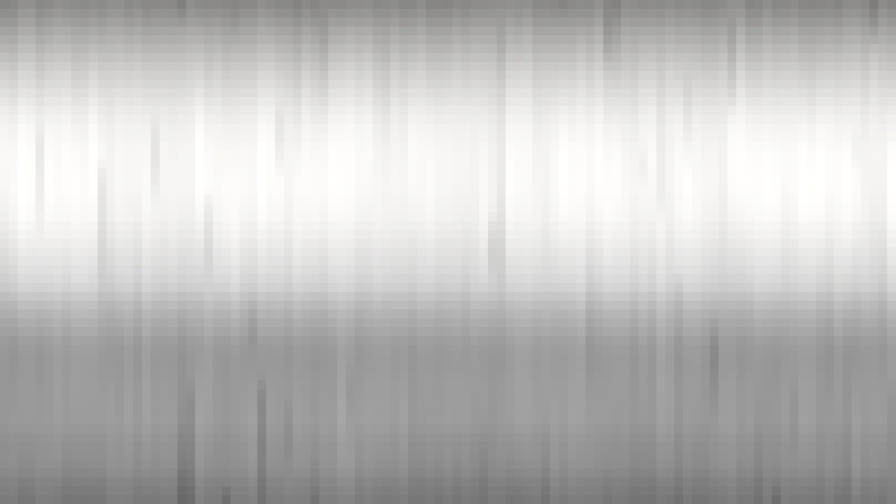
Reproduce this texture procedurally as a WebGL 2 fragment shader.

```glsl
#version 300 es
precision highp float;
// Brushed metal sheet: a banded grey sheen broken into cells, with vertical streaks.

#define GRID vec2(101.0, 57.0)  // cells across and down
#define FINE_STREAK 0.040       // contrast of one-cell streaks
#define WIDE_STREAK 0.036       // contrast of two-cell streaks
#define BROAD_SHADE 0.026       // contrast of soft wide patches
#define DARK_STREAK 0.075       // depth of the rare dark streaks
#define ROW_GRAIN 0.010         // contrast between rows
#define WARM_TINT vec3(1.003, 1.0, 0.991)

uniform vec2 u_resolution;
out vec4 fragColor;

// Integer hash, result in 0..1
float hash(ivec2 p, int seed) {
  uint h = uint(p.x + 512) * 1597334673u ^ uint(p.y + 512) * 3812015801u;
  h ^= uint(seed) * 2246822519u;
  h = (h ^ (h >> 15)) * 2654435769u;
  h = (h ^ (h >> 13)) * 3266489917u;
  return float((h ^ (h >> 16)) >> 8) / 16777216.0;
}

// Noise that is stepped across columns and smooth along each one
float streakNoise(float column, float y, int seed) {
  float offsetY = y + hash(ivec2(int(column), 0), seed + 7);
  int i = int(floor(offsetY));
  float f = smoothstep(0.0, 1.0, fract(offsetY));
  return mix(hash(ivec2(int(column), i), seed),
             hash(ivec2(int(column), i + 1), seed), f);
}

// Noise that is smooth both ways
float softNoise(vec2 p, int seed) {
  ivec2 i = ivec2(floor(p));
  vec2 f = smoothstep(0.0, 1.0, fract(p));
  float low = mix(hash(i, seed), hash(i + ivec2(1, 0), seed), f.x);
  float high = mix(hash(i + ivec2(0, 1), seed), hash(i + ivec2(1, 1), seed), f.x);
  return mix(low, high, f.y);
}

// Brightness of the sheen by depth below the top edge (0..1)
float sheen(float depth) {
  const int COUNT = 19;
  const vec2 stops[COUNT] = vec2[COUNT](
    vec2(0.00, 0.53), vec2(0.05, 0.63), vec2(0.10, 0.735), vec2(0.14, 0.80),
    vec2(0.175, 0.86), vec2(0.21, 0.91), vec2(0.25, 0.95), vec2(0.30, 0.975),
    vec2(0.37, 0.98), vec2(0.43, 0.96), vec2(0.49, 0.91), vec2(0.545, 0.85),
    vec2(0.58, 0.795), vec2(0.61, 0.72), vec2(0.67, 0.63), vec2(0.71, 0.598),
    vec2(0.83, 0.612), vec2(0.92, 0.56), vec2(1.00, 0.47));
  float level = stops[0].y;
  for (int i = 1; i < COUNT; i++) {
    float t = clamp((depth - stops[i - 1].x) / (stops[i].x - stops[i - 1].x), 0.0, 1.0);
    level = mix(level, stops[i].y, t);
  }
  return level;
}

// Colour of one cell, counted from the upper left
vec3 cellColor(vec2 cell) {
  cell = clamp(cell, vec2(0.0), GRID - 1.0);
  vec2 uv = (cell + 0.5) / GRID;
  float level = sheen(uv.y);

  // Streaks and patches
  float shade = FINE_STREAK * (streakNoise(cell.x, uv.y * 3.5, 1) - 0.5);
  shade += WIDE_STREAK * (streakNoise(floor(cell.x * 0.5), uv.y * 3.0, 2) - 0.5);
  shade += BROAD_SHADE * (softNoise(uv * vec2(14.0, 3.0), 3) - 0.5);
  shade -= DARK_STREAK * smoothstep(0.85, 1.0, streakNoise(cell.x, uv.y * 3.0, 4));

  // Row grain, fading in the highlight
  float grain = hash(ivec2(0, int(cell.y)), 5) - 0.5;
  shade += ROW_GRAIN * grain * smoothstep(1.0, 0.8, level);

  vec3 tint = mix(WARM_TINT, vec3(1.0), smoothstep(0.40, 0.58, uv.y));
  return (level + shade) * tint;
}

void main() {
  vec2 uv = gl_FragCoord.xy / u_resolution;
  vec2 grid = vec2(uv.x, 1.0 - uv.y) * GRID;

  // Blend across cell edges over one screen step
  vec2 shifted = grid - 0.5;
  vec2 cell = floor(shifted);
  vec2 edge = clamp((fract(shifted) - 0.5) * u_resolution / GRID + 0.5, 0.0, 1.0);
  vec3 upper = mix(cellColor(cell), cellColor(cell + vec2(1.0, 0.0)), edge.x);
  vec3 lower = mix(cellColor(cell + vec2(0.0, 1.0)), cellColor(cell + 1.0), edge.x);
  fragColor = vec4(clamp(mix(upper, lower, edge.y), 0.0, 1.0), 1.0);
}
```
